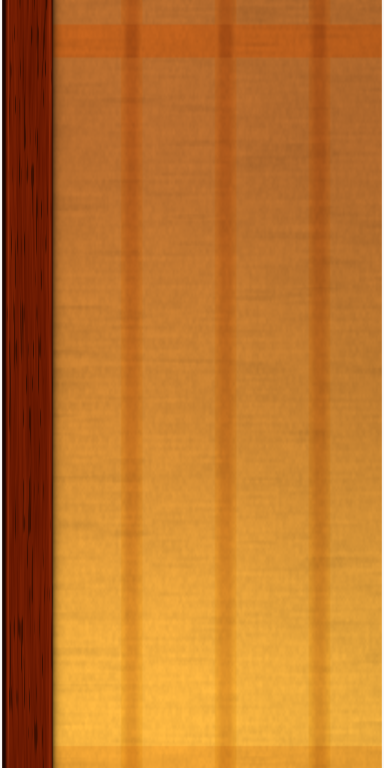
Give the GLSL for this texture, as a Shadertoy shader.

```glsl
// Backlit paper screen: a lacquered wood post on the left, warm fibrous paper,
// and the soft shadows of three upright slats and two cross rails behind it.
// Layers are masks over a vertical glow; value noise gives fibre and grain.

#define SLAT_PITCH 0.2445
#define SLAT_X 0.343
#define SLAT_HALF 0.028
#define RAIL_Y 0.9466
#define RAIL_HALF 0.0215
#define SILL_TOP 0.0286
#define POST_LEFT 0.016
#define POST_RIGHT 0.137
#define MARGIN 0.0055
#define FIBRE 0.085
#define GRAIN 0.42

float hash(vec2 p) {
    return fract(sin(dot(p, vec2(127.1, 311.7))) * 43758.5453);
}

float noise(vec2 p) {
    vec2 i = floor(p), f = fract(p);
    f = f * f * (3.0 - 2.0 * f);
    return mix(mix(hash(i), hash(i + vec2(1, 0)), f.x),
               mix(hash(i + vec2(0, 1)), hash(i + vec2(1, 1)), f.x), f.y);
}

// 1 inside a band of the given half width, 0 outside, with a soft edge
float band(float d, float halfWidth, float soft) {
    return 1.0 - smoothstep(halfWidth - soft, halfWidth + soft, abs(d));
}

// Light through the paper, brightest near the bottom
vec3 paperGlow(vec2 uv) {
    vec3 low = vec3(0.96, 0.70, 0.25);
    vec3 middle = vec3(0.81, 0.53, 0.20);
    vec3 high = vec3(0.71, 0.42, 0.18);
    vec3 c = mix(low, middle, smoothstep(0.02, 0.50, uv.y));
    c = mix(c, high, smoothstep(0.36, 0.86, uv.y));
    return c * (1.02 - 0.06 * smoothstep(0.4, 1.0, uv.x));
}

// Short upright fibres, sideways threads and broad blotches, about zero
float paperFibre(vec2 uv) {
    float dabs = noise(uv * vec2(115.0, 110.0)) - 0.5;
    float fine = noise(uv * vec2(210.0, 260.0) + 7.0) - 0.5;
    float threads = noise(uv * vec2(9.0, 190.0) + 31.0) - 0.5;
    float blotch = noise(uv * vec2(5.0, 16.0) + 53.0) - 0.5;
    float thick = smoothstep(0.68, 0.95, noise(uv * vec2(6.0, 85.0) + 71.0));
    return 0.55 * dabs + 0.3 * fine + 0.5 * threads + 0.35 * blotch - 0.45 * thick;
}

vec3 paper(vec2 uv) {
    vec3 c = paperGlow(uv);

    // Slats: a crisp amber strip with a blurred darker core
    float wobble = 0.003 * (noise(vec2(uv.x * 4.0, uv.y * 14.0)) - 0.5);
    float d = (fract((uv.x - SLAT_X) / SLAT_PITCH + 0.5) - 0.5) * SLAT_PITCH;
    float strip = band(d, SLAT_HALF, 0.003);
    float core = band(d + wobble, 0.017, 0.011);
    vec3 amber = mix(vec3(0.97, 0.94, 0.78), vec3(1.02, 0.94, 0.74), uv.y);
    vec3 shade = mix(vec3(0.93, 0.88, 0.86), vec3(0.93, 0.86, 0.80), uv.y);

    // Rails: one near the top, one along the bottom edge
    float rail = band(uv.y - RAIL_Y, RAIL_HALF, 0.002);
    float sill = 1.0 - smoothstep(SILL_TOP - 0.0015, SILL_TOP + 0.0015, uv.y);
    c *= mix(vec3(1.0), amber, strip);
    c *= mix(vec3(1.0), shade, core);
    c *= mix(vec3(1.0), vec3(1.04, 0.89, 0.63), rail * (1.0 - 0.5 * strip));
    c *= mix(vec3(1.0), vec3(0.96, 0.90, 0.80), sill);
    c *= 1.0 - 0.07 * rail * core;

    c *= 1.0 + FIBRE * paperFibre(uv);

    // Shadow cast by the post
    return c * (1.0 - 0.62 * exp(-max(uv.x - POST_RIGHT, 0.0) / 0.009));
}

vec3 post(vec2 uv) {
    float bend = 0.012 * noise(vec2(uv.x * 8.0, uv.y * 5.0));
    float x = uv.x + bend;
    float streaks = noise(vec2(x * 260.0, uv.y * 9.0));
    float hairs = noise(vec2(x * 420.0, uv.y * 28.0) + 17.0);
    float pores = smoothstep(0.72, 0.95, noise(vec2(x * 300.0, uv.y * 22.0) + 43.0));
    vec3 c = mix(vec3(0.36, 0.075, 0.0), vec3(0.49, 0.13, 0.015), 0.6 * streaks + 0.4 * hairs);
    c *= 1.0 - GRAIN * pores;

    // Rounded edges: a thin highlight on each side, darkening outward
    c += vec3(0.13, 0.07, 0.03) * band(uv.x - POST_LEFT - 0.006, 0.002, 0.002);
    c += vec3(0.10, 0.05, 0.02) * band(uv.x - POST_RIGHT + 0.007, 0.002, 0.003);
    return c * (1.0 - 0.5 * smoothstep(POST_RIGHT - 0.004, POST_RIGHT, uv.x));
}

void mainImage(out vec4 fragColor, in vec2 fragCoord) {
    vec2 uv = fragCoord / iResolution.xy;
    float aa = 0.75 / iResolution.x;

    // Paper, post, dark outer lip, then the pale margins
    vec3 c = mix(post(uv), paper(uv), smoothstep(POST_RIGHT - aa, POST_RIGHT + aa, uv.x));
    c = mix(vec3(0.12, 0.02, 0.0), c, smoothstep(POST_LEFT - 0.004, POST_LEFT + 0.003, uv.x));
    float inside = band(uv.x - 0.5, 0.5 - MARGIN, aa);
    c = mix(vec3(0.98, 0.97, 0.96), c, inside);

    fragColor = vec4(clamp(c, 0.0, 1.0), 1.0);
}
```
